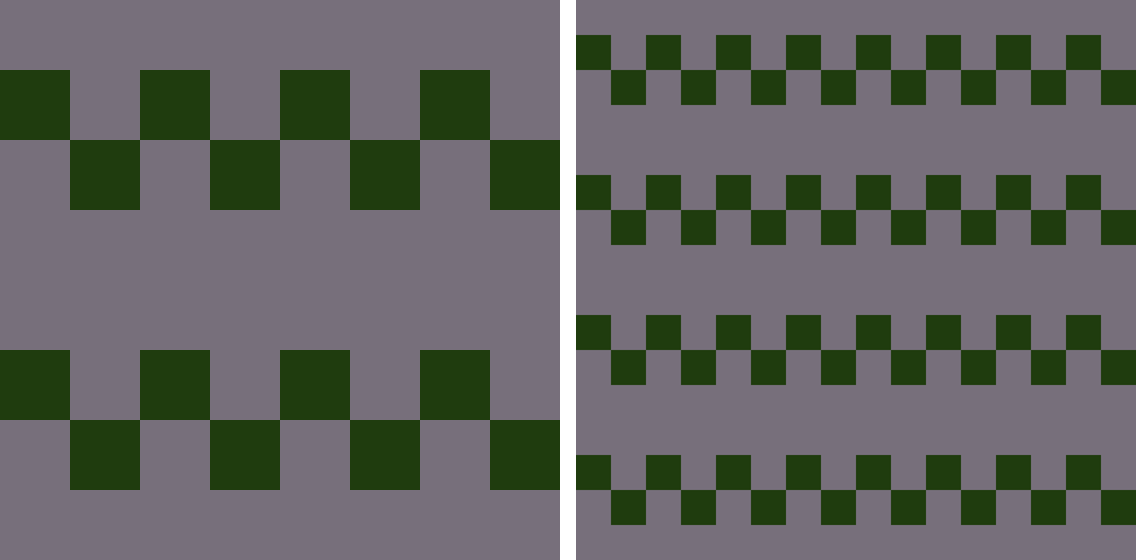
Left, the tile; right, the same tile 2 across and 2 down.
This pattern is drawn by a three.js fragment shader. Its source:

```glsl
// Flat bands of two staggered rows of dark green squares on a mauve grey ground.
#define REPEATS vec2(4.0, 2.0)
#define TILE_CELLS vec2(2.0, 4.0)
#define UPPER_SQUARE vec2(0.5, 2.5)
#define LOWER_SQUARE vec2(1.5, 1.5)
#define HALF_SIDE 0.5
#define GROUND_COLOR vec3(0.467, 0.437, 0.483)
#define SQUARE_COLOR vec3(0.122, 0.235, 0.055)

varying vec2 vUv;

// Smoothed coverage of a square repeated once per tile, in cell units.
float repeatedSquare(vec2 cell, vec2 center, vec2 edgeWidth) {
  vec2 offset = mod(cell - center + 0.5 * TILE_CELLS, TILE_CELLS) - 0.5 * TILE_CELLS;
  vec2 inside = clamp((HALF_SIDE - abs(offset)) / edgeWidth + 0.5, 0.0, 1.0);
  return inside.x * inside.y;
}

void main() {
  vec2 cell = vUv * REPEATS * TILE_CELLS;
  vec2 edgeWidth = max(fwidth(cell), vec2(0.00001));

  // The two squares touch at a corner, so their coverages add.
  float coverage = repeatedSquare(cell, UPPER_SQUARE, edgeWidth)
                 + repeatedSquare(cell, LOWER_SQUARE, edgeWidth);

  gl_FragColor = vec4(mix(GROUND_COLOR, SQUARE_COLOR, min(coverage, 1.0)), 1.0);
}
```
